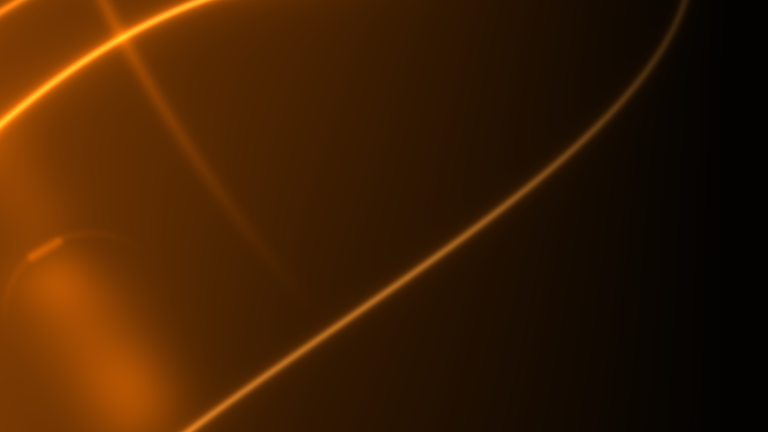
A Shadertoy shader for this background:

```glsl
// Distance from a curve, given its offset along one axis and its slope
float curveDistance(float offset, float slope) {
    return abs(offset) * inversesqrt(1.0 + slope * slope);
}

float segmentDistance(vec2 p, vec2 a, vec2 b) {
    vec2 ab = b - a;
    return length(p - a - ab * clamp(dot(p - a, ab) / dot(ab, ab), 0.0, 1.0));
}

float gaussian(float d, float width) {
    return exp(-d * d / (width * width));
}

void mainImage(out vec4 fragColor, in vec2 fragCoord) {
    vec2 p = fragCoord / iResolution.y;
    p.x *= 1.7778 * iResolution.y / iResolution.x;
    const vec3 amber = vec3(1.0, 0.46, 0.01);
    const vec3 paleGold = vec3(1.0, 0.72, 0.34);

    // Ambient light fading to black on the right
    float ambient = 0.45 * pow(max(1.0 - p.x / 1.68, 0.0), 1.12);
    ambient *= mix(1.0, mix(0.72, 1.12, p.y), smoothstep(0.2, 0.8, p.x));
    vec3 color = amber * ambient + vec3(0.014, 0.009, 0.002);

    // Soft slanted glow at lower left, with haze above it
    float beam = segmentDistance(p, vec2(0.13, 0.36), vec2(0.31, 0.06));
    color += amber * 0.23 * gaussian(beam, 0.12) * smoothstep(0.5, 0.3, p.y);
    color += amber * 0.09 * gaussian(length(p - vec2(0.14, 0.36)), 0.07);
    color += amber * 0.1 * gaussian(length(p - vec2(0.3, 0.11)), 0.09);
    color += amber * 0.11 * gaussian(segmentDistance(p, vec2(0.0, 0.64), vec2(0.08, 0.5)), 0.09);

    // Faint rounded rim with a short straight highlight
    vec2 q = (p - vec2(0.21, 0.27)) / vec2(0.2, 0.19);
    float rim = gaussian((length(q) - 1.0) * 0.19, 0.009);
    float rimFade = smoothstep(-0.3, 0.6, q.y) * smoothstep(0.8, -0.2, q.x);
    float highlight = segmentDistance(p, vec2(0.075, 0.405), vec2(0.135, 0.44));
    color += amber * (0.05 * rim * rimFade + 0.2 * gaussian(highlight, 0.011));

    // Bright upper arc and its halo, straight once it leaves the top
    float bend = min(p.x, 0.6);
    float slope = 0.86 - 1.04 * bend;
    float arcY = 0.711 + bend * (0.86 - 0.52 * bend) + slope * (p.x - bend);
    float arc = curveDistance(p.y - arcY, slope);
    color += amber * (0.24 * exp(-arc / 0.04) + 0.26 * gaussian(arc, 0.018));
    color += paleGold * 0.48 * gaussian(arc, 0.0075);

    // Second arc cutting the corner
    float corner = curveDistance(p.y - 0.972 - 0.6 * p.x, 0.6);
    color += amber * (0.13 * exp(-corner / 0.035) + 0.22 * gaussian(corner, 0.015));
    color += paleGold * 0.22 * gaussian(corner, 0.008);

    // Faint descending strand
    float t = 1.0 - p.y;
    float strand = curveDistance(p.x - 0.238 - t * (0.5 + 0.24 * t), 0.5 + 0.48 * t);
    float strandFade = smoothstep(0.8, 0.0, t);
    color += amber * strandFade * (0.15 * gaussian(strand, 0.018) + 0.06 * exp(-strand / 0.03));

    // Long sweeping strand, dimmer toward the top
    float y = p.y;
    float sweepX = 0.435 + y * (1.337 + y * (0.463 - 0.649 * y));
    float sweep = curveDistance(p.x - sweepX, 1.337 + y * (0.926 - 1.947 * y));
    float sweepFade = mix(1.0, 0.35, smoothstep(0.3, 1.0, y));
    color += amber * sweepFade * (0.07 * exp(-sweep / 0.025) + 0.1 * gaussian(sweep, 0.018));
    color += paleGold * 0.34 * sweepFade * gaussian(sweep, 0.009);

    fragColor = vec4(clamp(color, 0.0, 1.0), 1.0);
}
```
